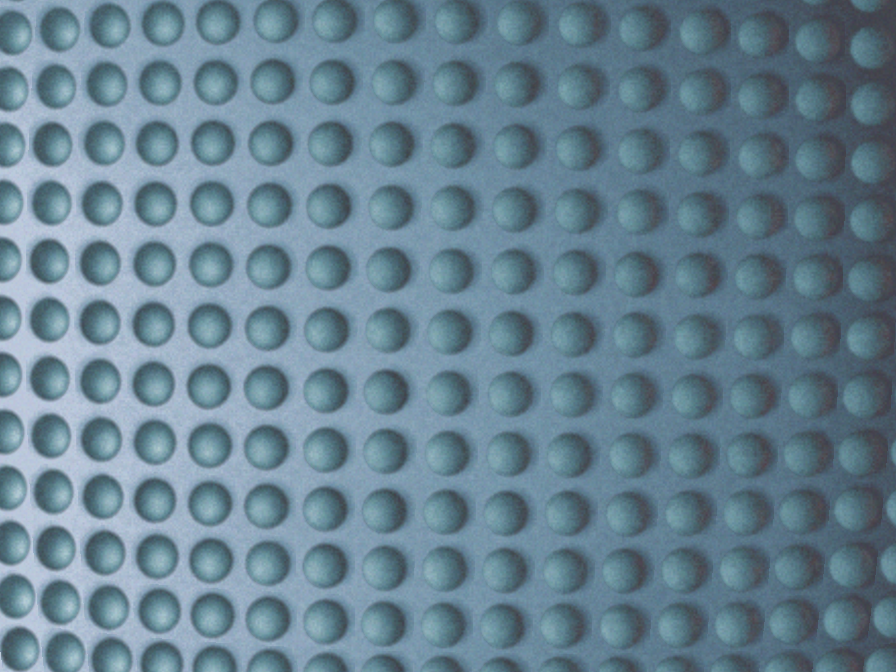
Give the GLSL for this pattern, as a Shadertoy shader.

```glsl
const float PITCHES_PER_HEIGHT = 10.83;
const vec2  GRID_CENTRE = vec2(7.27, 4.36);   // in pitches, from the upper left
const vec2  DOME_RADIUS = vec2(0.355, 0.355);
const float LEFT_SQUASH = 0.14;
const float EDGE_SOFTNESS = 0.05;
const float SHADOW_DEPTH = 0.26;
const float SHADOW_SHIFT = 0.13;
const float DOME_VARIATION = 0.06;
const float JITTER = 0.02;
const float GRAIN = 0.075;
const float GRAIN_CELLS = 330.0;
const vec3  DOME_TINT = vec3(0.96, 1.01, 0.99);
const vec3  SHEET_TINT = vec3(1.0, 0.99, 1.02);
const vec3  WARM_SHEEN = vec3(0.07, 0.0, 0.0);

const vec3 TONES[6] = vec3[6](
    vec3(0.26, 0.27, 0.30), vec3(0.29, 0.38, 0.43), vec3(0.36, 0.48, 0.54),
    vec3(0.45, 0.58, 0.64), vec3(0.57, 0.67, 0.73), vec3(0.73, 0.79, 0.84));

vec3 toneRamp(float level) {
    float t = clamp(level, 0.0, 1.0) * 5.0;
    vec3 color = TONES[0];
    for (int i = 1; i < 6; i++)
        color = mix(color, TONES[i], clamp(t - float(i - 1), 0.0, 1.0));
    return color;
}

float hash(vec2 p) {
    vec3 q = fract(vec3(p.xyx) * 0.1031);
    q += dot(q, q.yzx + 33.33);
    return fract((q.x + q.y) * q.z);
}

float noise(vec2 p) {
    vec2 i = floor(p), f = fract(p);
    f *= f * (3.0 - 2.0 * f);
    return mix(mix(hash(i), hash(i + vec2(1, 0)), f.x),
               mix(hash(i + vec2(0, 1)), hash(i + vec2(1, 1)), f.x), f.y);
}

// Grid coordinates to sheet position: a bowed, slightly tilted lattice.
vec2 bendGrid(vec2 g) {
    float u = g.x, w = g.y;
    float x = u + 0.00295 * u * u - 0.00113 * u * u * u
            - w * (0.0222 + 0.0015 * u) + w * w * (0.0002 - 0.0009 * u);
    float y = w + 0.0207 * u - 0.0037 * w * w - 0.0007 * w * w * w
            + u * u * w * (0.00006 * w - 0.00113);
    return GRID_CENTRE + vec2(x, y);
}

// Inverse of bendGrid by fixed-point iteration.
vec2 unbendGrid(vec2 p) {
    vec2 g = p - GRID_CENTRE;
    for (int i = 0; i < 8; i++) g += p - bendGrid(g);
    return g;
}

void mainImage(out vec4 fragColor, in vec2 fragCoord) {
    vec2 uv = fragCoord / iResolution.xy;
    vec2 unit = vec2(fragCoord.x, iResolution.y - fragCoord.y) / iResolution.y;
    vec2 p = unit * PITCHES_PER_HEIGHT;

    // Nearest dome
    vec2 cell = round(unbendGrid(p));
    float seed = hash(cell + 40.0);
    vec2 jitter = (vec2(seed, hash(cell + 71.0)) - 0.5) * JITTER;
    vec2 offset = p - bendGrid(cell) - jitter;
    vec2 radius = DOME_RADIUS;
    radius.x *= 1.0 - LEFT_SQUASH * (1.0 - smoothstep(0.0, 0.3, uv.x));
    vec2 n = offset / radius;
    float rho = length(n);

    // Light swings across the curved sheet
    float swing = smoothstep(0.0, 0.5, uv.x);
    vec3 light = normalize(vec3(mix(0.5, -0.75, swing), 0.2, 0.8));

    // Sheet with one-sided cast shadows
    float fromBright = 0.35 - uv.y;
    float sheetLevel = 1.06 - 0.80 * uv.x - 0.5 * fromBright * fromBright;
    sheetLevel -= 0.15 * smoothstep(0.85, 1.0, uv.x);
    sheetLevel += 0.05 * (noise(p * 0.6) - 0.5);
    vec2 away = -normalize(light.xy);
    vec2 shadowOffset = (offset + light.xy * SHADOW_SHIFT) / radius;
    float shadow = 1.0 - smoothstep(0.75, 1.35, length(shadowOffset));
    shadow *= smoothstep(-0.5, 0.9, dot(n, away) / max(rho, 0.01));
    sheetLevel -= SHADOW_DEPTH * shadow;

    // Dome shading: broad on the right, a tight glint on the left
    vec3 normal = vec3(n, 0.15 + sqrt(max(1.0 - rho * rho, 0.0)));
    float facing = max(dot(normalize(normal), light), 0.0);
    float peak = 0.98 - 0.42 * uv.x - 0.10 * uv.y;
    float floorLevel = mix(0.16, 0.06, swing);
    float domeLevel = mix(floorLevel, peak, pow(facing, mix(4.5, 1.6, swing)));
    domeLevel += (seed - 0.5) * DOME_VARIATION;

    // Grain and worn mottling
    vec2 g = unit * GRAIN_CELLS;
    float grain = (noise(g) - 0.5) * GRAIN + (noise(g * 0.35 + 9.0) - 0.5) * 0.05;
    vec3 sheet = toneRamp(sheetLevel + grain) * SHEET_TINT;
    vec3 dome = toneRamp(domeLevel + grain * 1.3) * DOME_TINT;
    float sheen = smoothstep(0.1, 0.8, n.x) * smoothstep(0.4, 0.9, uv.x);
    dome += WARM_SHEEN * sheen * noise(g * 0.25 + 30.0);

    float pixel = PITCHES_PER_HEIGHT / iResolution.y;
    float edge = max(EDGE_SOFTNESS, pixel) / radius.y;
    float cover = 1.0 - smoothstep(1.0 - edge, 1.0 + edge, rho);
    vec3 color = mix(sheet, dome, cover);
    vec3 chroma = vec3(noise(g + 17.0), noise(g + 53.0), noise(g + 91.0)) - 0.5;
    fragColor = vec4(clamp(color + chroma * 0.04, 0.0, 1.0), 1.0);
}
```
